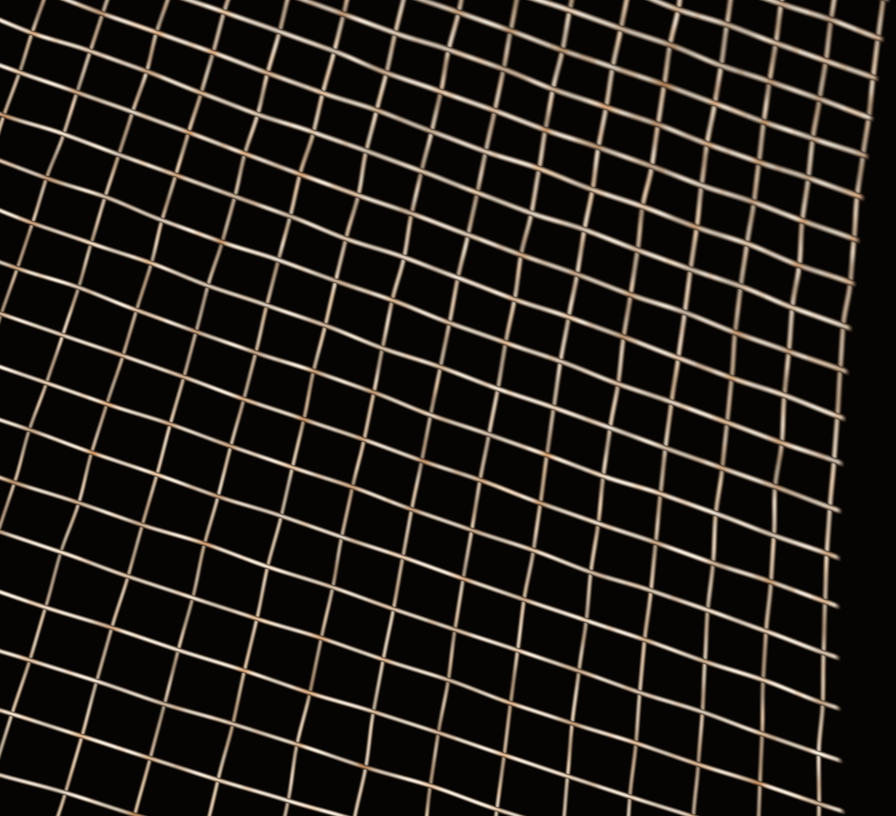
A Shadertoy shader for this pattern:

```glsl
// A tilted sheet of worn wire mesh, seen in perspective against darkness.

const vec3 BACKDROP = vec3(0.018, 0.017, 0.012);
const vec3 CREAM = vec3(0.97, 0.94, 0.89);
const vec3 TARNISH = vec3(1.0, 1.1, 1.2);     // channel falloff toward brown
const vec3 RUST = vec3(0.88, 0.66, 0.46);
const float WIRE_NEAR = 0.0041;               // soft radius, in canvas widths
const float WIRE_FAR = 0.0056;
const float ROW_COS = 0.944;                  // tilt corrections for distance
const float COLUMN_COS = 0.98;
const float KINK = 0.0034;
const float ROW_LIGHT = 1.0;
const float COLUMN_LIGHT = 0.84;

float hash(vec2 p) {
    return fract(sin(dot(p, vec2(127.1, 311.7))) * 43758.5453);
}

// Smooth variation along one numbered wire.
float wireNoise(float along, float wire) {
    float cell = floor(along);
    float f = fract(along);
    f = f * f * (3.0 - 2.0 * f);
    return mix(hash(vec2(cell, wire)), hash(vec2(cell + 1.0, wire)), f);
}

// Spacing law: x = start, y = first step, z = growth of the step.
float wirePosition(vec3 law, float n) {
    return law.x + n * (law.y + n * law.z);
}

float wireIndex(vec3 law, float position) {
    float d = position - law.x;
    float root = sqrt(max(law.y * law.y + 4.0 * law.z * d, 0.0));
    return 2.0 * d / (law.y + root);
}

// Columns are counted leftward from the right edge of the sheet.
vec3 columnLaw(float y) {
    float edge = 0.9857 - 0.1315 * y + 0.0599 * y * y;
    return vec3(1.0 - edge, 0.0549 + y * (0.0068 + 0.0061 * y),
                0.0005 + 0.00036 * y);
}

vec3 rowLaw(float x) {
    return vec3(0.0244 + 0.397 * x, 0.0552 + 0.0003 * x,
                0.00077 - 0.00037 * x);
}

float wireProfile(float d, float radius) {
    return 1.0 - smoothstep(0.0, radius, abs(d));
}

vec3 wireColour(float light, float rust) {
    vec3 metal = CREAM * pow(vec3(clamp(light, 0.0, 1.0)), TARNISH);
    return metal * mix(vec3(1.0), RUST, rust);
}

void mainImage(out vec4 fragColor, in vec2 fragCoord) {
    // x runs right, y runs down
    vec2 p = fragCoord / iResolution.xy;
    p.y = 1.0 - p.y;
    float aspect = iResolution.y / iResolution.x;

    vec3 columns = columnLaw(p.y);
    vec3 rows = rowLaw(p.x);
    float u = wireIndex(columns, 1.0 - p.x);
    float v = wireIndex(rows, p.y);
    float column = max(round(u), 0.0);
    float row = round(v);

    // Hand-bent kinks at the crossings
    float columnBend = KINK * (wireNoise(v, column + 40.0) - 0.5);
    float rowBend = KINK * (wireNoise(u, row + 90.0) - 0.5);
    float columnDist = (1.0 - p.x - wirePosition(columns, column) + columnBend)
                     * COLUMN_COS;
    float rowDist = (p.y - wirePosition(rows, row)) * aspect * ROW_COS + rowBend;

    // Wires soften and thicken toward the upper right
    float depth = smoothstep(0.55, 1.8, p.x + 1.0 - p.y);
    float radius = max(mix(WIRE_NEAR, WIRE_FAR, depth), 1.5 / iResolution.x);
    float columnCover = wireProfile(columnDist, radius * 0.98);
    float rowCover = wireProfile(rowDist, radius);

    // Row tips stick out past the last column
    float overhang = 0.006 + 0.022 * p.y * p.y * p.y;
    float pastEdge = columns.x - (1.0 - p.x) - overhang;
    rowCover *= 1.0 - smoothstep(-0.006, 0.004, pastEdge);

    // Uneven sheen, with rust gathered around the joints
    float columnSheen = COLUMN_LIGHT * mix(0.76, 1.08, wireNoise(v * 2.3, column + 7.0));
    float rowSheen = ROW_LIGHT * mix(0.84, 1.06, wireNoise(u * 2.7, row + 23.0));
    rowSheen *= 1.0 - 0.1 * depth;
    float joint = exp(-60.0 * (u - column) * (u - column));
    float stain = 0.75 * joint * hash(vec2(column, row))
                + 0.3 * smoothstep(0.6, 1.0, wireNoise(u * 5.0, row + 61.0));
    float columnStain = 0.35 * wireNoise(v * 3.0, column + 13.0);

    // Rows lie over columns
    vec3 columnMetal = wireColour(columnCover * columnSheen, columnStain);
    vec3 rowMetal = wireColour(rowCover * rowSheen, stain);
    vec3 colour = BACKDROP + columnMetal * (1.0 - 0.9 * rowCover);
    colour = max(colour, rowMetal);
    fragColor = vec4(min(colour, 1.0), 1.0);
}
```
